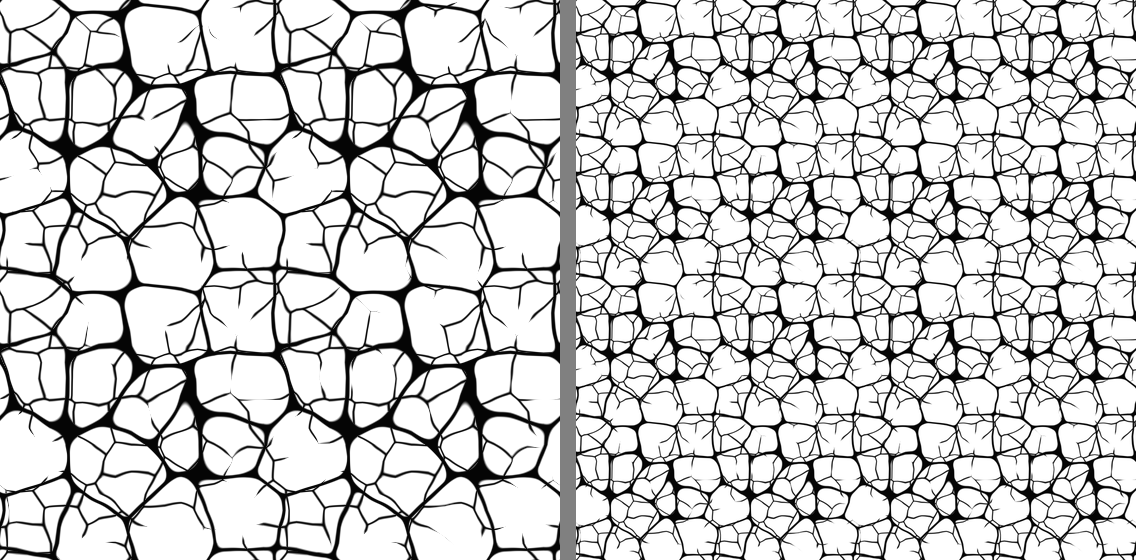
Left: one tile. Right: repeated 2 by 2.
A WebGL 1 fragment shader for this pattern:

```glsl
precision highp float;
// Black cracks on white: a bent Voronoi web of thick cracks with filled joints,
// and thin kinked branches that grow out of them and taper to dead ends.
// The web repeats with each tile; the branch lengths vary over the whole canvas.

uniform vec2 u_resolution;

const float TILES = 2.0;            // repeats across and down
const float MAIN_CELLS = 4.0;       // thick web cells per tile
const float BRANCH_CELLS = 7.0;     // thin web cells per tile
const float JITTER = 0.84;          // scatter of the cell centres
const float MAIN_MIN = 0.0042;      // half widths, in tiles
const float MAIN_MAX = 0.0088;
const float BRANCH_WIDTH = 0.0037;
const float FILLET_MIN = 0.04;      // joint filling, in cells
const float FILLET_MAX = 0.24;
const float BRANCH_REACH = 0.085;   // typical branch length, in tiles
const float MAIN_BEND = 0.050;
const float BRANCH_KINK = 0.030;
const float TILE_VARIATION = 0.35;  // difference between repeats
const vec3 PAPER = vec3(1.0);
const vec3 INK = vec3(0.02);

vec2 hash2(vec2 cell, float seed) {
  vec2 q = vec2(dot(cell, vec2(127.1, 311.7)), dot(cell, vec2(269.5, 183.3)));
  return fract(sin(q + seed * 17.3) * 43758.5);
}

// Two-channel value noise that wraps after a whole number of cells.
vec2 wrapNoise(vec2 p, float period, float seed, float smoothness) {
  vec2 c = floor(p);
  vec2 f = fract(p);
  f = mix(f, f * f * (3.0 - 2.0 * f), smoothness);
  vec2 a = hash2(mod(c, period), seed);
  vec2 b = hash2(mod(c + vec2(1.0, 0.0), period), seed);
  vec2 d = hash2(mod(c + vec2(0.0, 1.0), period), seed);
  vec2 e = hash2(mod(c + vec2(1.0, 1.0), period), seed);
  return mix(mix(a, b, f.x), mix(d, e, f.x), f.y);
}

float smoothMin(float a, float b, float k) {
  float h = max(k - abs(a - b), 0.0) / k;
  return min(a, b) - h * h * k * 0.25;
}

vec2 centreOffset(vec2 cell, float cells, float seed) {
  return 0.5 + JITTER * (hash2(mod(cell, cells), seed) - 0.5);
}

// Distance, in tiles, to the nearest border of a wrapping Voronoi web.
float webDistance(vec2 p, float cells, float seed, float fillet) {
  p *= cells;
  vec2 base = floor(p);
  vec2 f = fract(p);
  vec2 nearest = vec2(0.0);
  vec2 home = vec2(0.0);
  float best = 1e3;
  for (int j = -1; j <= 1; j++) {
    for (int i = -1; i <= 1; i++) {
      vec2 g = vec2(float(i), float(j));
      vec2 r = g + centreOffset(base + g, cells, seed) - f;
      float d = dot(r, r);
      if (d < best) {
        best = d;
        nearest = r;
        home = g;
      }
    }
  }
  float border = 8.0;
  for (int j = -2; j <= 2; j++) {
    for (int i = -2; i <= 2; i++) {
      vec2 g = home + vec2(float(i), float(j));
      vec2 r = g + centreOffset(base + g, cells, seed) - f;
      vec2 gap = r - nearest;
      if (dot(gap, gap) > 1e-4) {
        float d = dot(0.5 * (nearest + r), normalize(gap));
        border = smoothMin(border, d, fillet);
      }
    }
  }
  return border / cells;
}

float inkCover(float d, float halfWidth, float soft) {
  return 1.0 - smoothstep(-soft, soft, d - halfWidth);
}

void main() {
  vec2 p = gl_FragCoord.xy / u_resolution * TILES;
  float soft = 0.95 * TILES / min(u_resolution.x, u_resolution.y);

  // Thick web with uneven width and joints
  vec2 bend = wrapNoise(p * 6.0, 6.0, 1.0, 1.0) - 0.5;
  vec2 kink = wrapNoise(p * 17.0, 17.0, 2.0, 0.3) - 0.5;
  vec2 bent = p + MAIN_BEND * bend + 0.012 * kink;
  vec2 wear = wrapNoise(p * 5.0, 5.0, 3.0, 1.0);
  float fillet = mix(FILLET_MIN, FILLET_MAX, wear.y);
  float mainDist = webDistance(bent, MAIN_CELLS, 4.0, fillet);
  float ink = inkCover(mainDist, mix(MAIN_MIN, MAIN_MAX, wear.x), soft);

  // Thin branches, fading with distance from the thick web
  vec2 kinked = p + 0.6 * MAIN_BEND * bend + BRANCH_KINK * kink;
  float branchDist = webDistance(kinked, BRANCH_CELLS, 9.0, 0.03);
  float growth = wrapNoise(p * 6.0, 6.0, 6.0, 1.0).x;
  float change = wrapNoise(p * 5.0, 5.0 * TILES, 7.0, 1.0).x;
  growth = mix(growth, change, TILE_VARIATION);
  float alive = smoothstep(0.0, 0.14, growth - 0.36 + 0.12 * (1.0 - mainDist / BRANCH_REACH));
  float branchWidth = mix(-2.0 * soft, BRANCH_WIDTH, alive);
  ink = max(ink, inkCover(branchDist, branchWidth, soft));

  gl_FragColor = vec4(mix(PAPER, INK, ink), 1.0);
}
```
